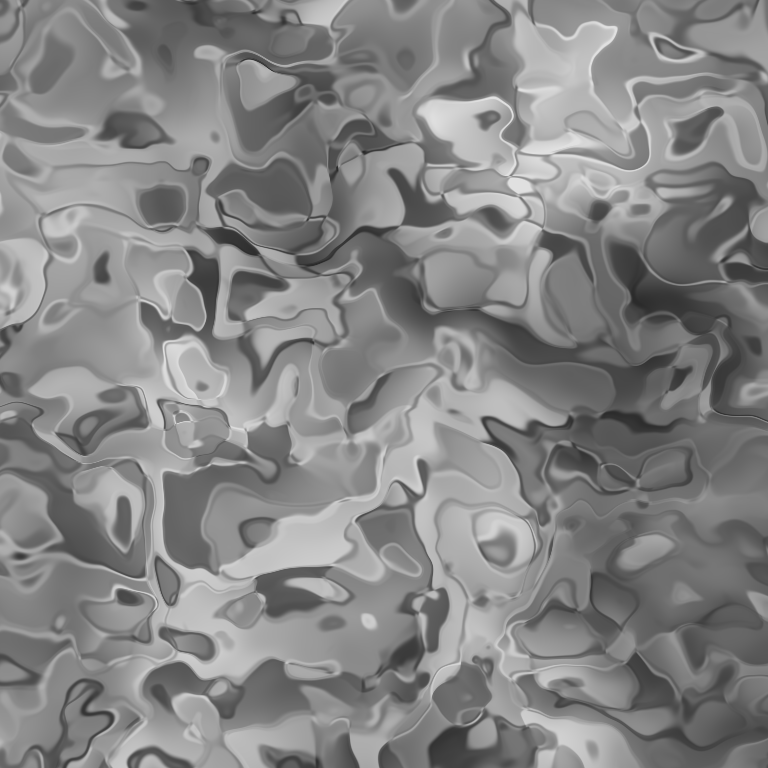
Write a Shadertoy shader that draws this texture.

```glsl
float hash(vec2 p) {
    return fract(sin(dot(p, vec2(127.1, 311.7))) * 43758.5453);
}

float noise(vec2 p) {
    vec2 cell = floor(p), f = fract(p);
    f = f * f * f * (f * (f * 6.0 - 15.0) + 10.0);
    return mix(mix(hash(cell), hash(cell + vec2(1, 0)), f.x),
               mix(hash(cell + vec2(0, 1)), hash(cell + vec2(1, 1)), f.x), f.y);
}

float fbm(vec2 p) {
    float sum = 0.0, weight = 0.6;
    for (int i = 0; i < 3; i++) {
        sum += weight * noise(p);
        p = mat2(1.6, 1.2, -1.2, 1.6) * p + 17.3;
        weight *= 0.46;
    }
    return sum;
}

// Flat plateaus joined by steep, smooth slopes
vec2 terrace(vec2 x) {
    return floor(x) + smoothstep(0.27, 0.73, fract(x));
}

void mainImage(out vec4 fragColor, in vec2 fragCoord) {
    vec2 uv = fragCoord / iResolution.xy;

    // Bend the plane so that outlines wander
    vec2 bend = vec2(fbm(uv * 6.0 + 3.1), fbm(uv * 6.0 + 41.7)) - 0.5;
    vec2 p = uv + 0.13 * bend;

    // Noise looked up through terraces: bands crowd along the slopes
    vec2 q = p * vec2(7.5, 9.0);
    vec2 steps = terrace(5.0 * vec2(fbm(q + 8.4), fbm(q + 63.2)));
    float bands = noise(steps * 2.4 + p * 5.0) - 0.5;

    // Broad light and shade, with borders that follow the plateaus
    vec2 r = p + 0.035 * (steps - 2.4);
    float broad = fbm(r * 4.0 + 25.0) - 0.5;
    float shadow = smoothstep(0.30, 0.14, length((r - vec2(0.92, 0.22)) * vec2(1.0, 0.85)));
    shadow = max(shadow, smoothstep(0.20, 0.09, length((r - vec2(0.86, 0.58)) * vec2(0.8, 1.2))));
    float glow = smoothstep(0.28, 0.06, length(r - vec2(0.68, 0.82)));
    float soft = noise(p * 19.0 + steps) - 0.5;

    float tone = 0.51 + 0.52 * bands * (1.0 - 0.4 * shadow) + 0.32 * broad + 0.12 * soft;
    tone += 0.08 * glow - 0.15 * shadow;
    fragColor = vec4(vec3(clamp(tone, 0.17, 0.88)), 1.0);
}
```
